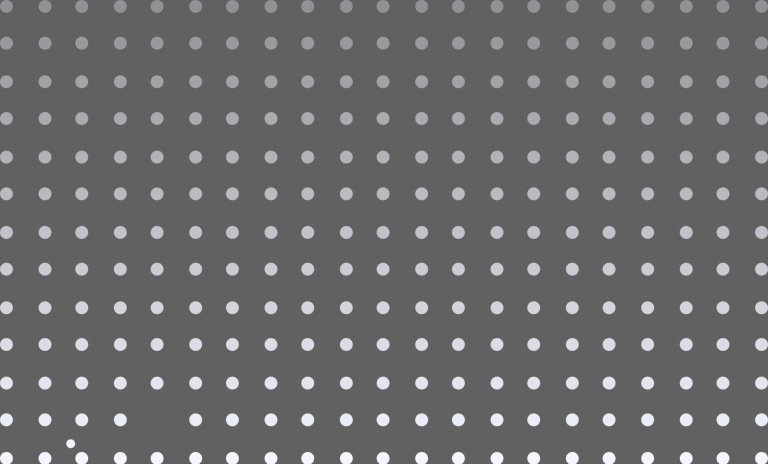
Reproduce this pattern procedurally as a WebGL 1 fragment shader.

```glsl
precision highp float;

uniform vec2 u_resolution;

#define UNITS_ACROSS 418.0
#define DOT_PITCH 20.52
#define SNAP_PHASE vec2(0.66, 0.2)
#define DOT_RADIUS 3.5
#define LAST_ROW 12.0
#define TOP_OPACITY 0.33
#define GAP_CELL vec2(4.0, 11.0)
#define STRAY_CENTER vec2(38.5, 241.5)
#define STRAY_RADIUS 2.4
#define BACKGROUND vec3(0.38, 0.38, 0.38)
#define DOT_COLOR vec3(0.955, 0.96, 1.0)

// Antialiased coverage of a disc; edge is half the blend width
float disc(vec2 offset, float radius, float edge) {
    return 1.0 - smoothstep(-edge, edge, length(offset) - radius);
}

// Dot centre of a cell, snapped to whole units so the spacing alternates
vec2 dotCenter(vec2 cell) {
    return floor(cell * DOT_PITCH + SNAP_PHASE) + DOT_RADIUS;
}

void main() {
    // Grid units, measured from the top left
    float unitsPerPixel = UNITS_ACROSS / u_resolution.x;
    vec2 p = vec2(gl_FragCoord.x, u_resolution.y - gl_FragCoord.y) * unitsPerPixel;
    float edge = 0.75 * unitsPerPixel;

    // Regular dots, with one empty cell
    vec2 cell = floor((p + 5.0) / DOT_PITCH);
    float dots = disc(p - dotCenter(cell), DOT_RADIUS, edge);
    vec2 fromGap = abs(cell - GAP_CELL);
    dots *= step(0.5, max(fromGap.x, fromGap.y));

    // Opacity rises row by row towards the bottom
    float opacity = mix(TOP_OPACITY, 1.0, clamp(cell.y / LAST_ROW, 0.0, 1.0));

    // Small stray dot between the rows
    float stray = disc(p - STRAY_CENTER, STRAY_RADIUS, edge);

    float coverage = max(dots * opacity, stray);
    gl_FragColor = vec4(mix(BACKGROUND, DOT_COLOR, coverage), 1.0);
}
```
